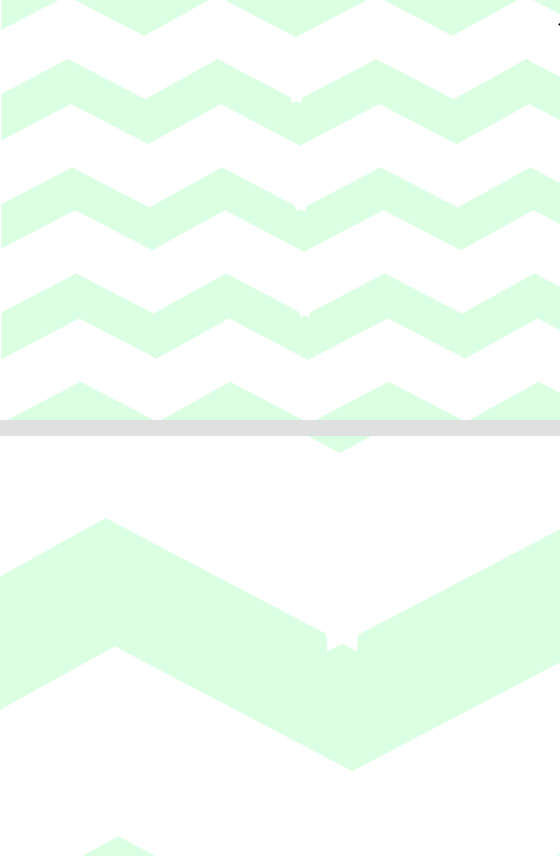
Top: the whole. Bottom: its middle third, enlarged.
Give the GLSL for this pattern, as a WebGL 1 fragment shader.

```glsl
precision highp float;

// Pale green chevron bands on white, slanting slightly as they descend.
// Each band lies between two zigzag edges; a tile holds two unequal zigzags,
// and the deeper valley carries a small notch in its upper edge.

uniform vec2 u_resolution;

// Triangular bump from left to right, reaching the given depth at its tip.
float tent(float x, float left, float tip, float right, float depth) {
  return depth * min((x - left) / (tip - left), (right - x) / (right - tip));
}

// Depth of the zigzag below its peaks, repeating every 423 units.
float zigzag(float x) {
  x = mod(x, 423.0);
  return max(tent(x, 0.0, 106.0, 205.5, 55.0),
             tent(x, 205.5, 314.0, 423.0, 57.0));
}

// Smooth coverage of a signed distance, positive inside.
float cover(float d, float pixel) {
  return clamp(0.5 + d / pixel, 0.0, 1.0);
}

// Upper edge: the zigzag with a roof-shaped notch cut into the deep valley.
float notchedZigzag(float x, float pixel) {
  float off = abs(mod(x, 423.0) - 313.6);
  return mix(zigzag(x), 57.5 + 0.5 * off, cover(7.0 - off, pixel));
}

void main() {
  // The canvas is 576 units high, with y running downward.
  float pixel = 576.0 / u_resolution.y;
  vec2 p = gl_FragCoord.xy * pixel;
  p.y = 576.0 - p.y;

  // Bands: each row drifts right, and odd rows are a little thinner.
  float band = 0.0;
  for (int i = -1; i <= 3; i++) {
    float row = float(i);
    float thin = 1.5 * mod(row, 2.0);
    float x = p.x - 5.7 * row;
    float y = p.y - 147.0 * row;
    float top = 81.0 + thin + notchedZigzag(x - 93.1, pixel);
    float bottom = 142.7 - thin + zigzag(x - 97.3);
    // 0.88 turns vertical offset into distance from the sloping edge.
    band = max(band, cover(0.88 * min(y - top, bottom - y), pixel));
  }

  // Narrow white margin on the left.
  band *= cover(p.x - 1.7, pixel);
  vec3 color = mix(vec3(1.0), vec3(0.86, 1.0, 0.89), band);

  // Tiny dark speck at the right border.
  vec2 speck = abs(p - vec2(768.5, 33.5));
  color = mix(color, vec3(0.0), cover(0.7 * (2.8 - speck.x - speck.y), pixel));

  gl_FragColor = vec4(color, 1.0);
}
```
